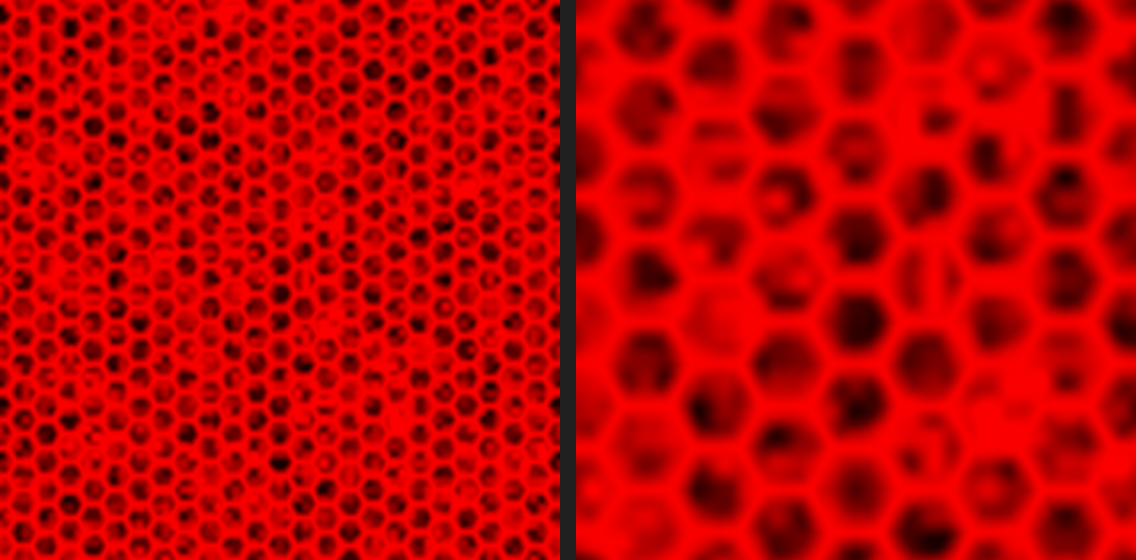
Left, the full canvas; right, a detail of the centre.
Reproduce this pattern procedurally as a WebGL 1 fragment shader.

```glsl
precision highp float;
// Soft dark pits in a bright red honeycomb, 24 columns by 20 rows, alternate
// columns shifted half a row. Each pit has its own depth, and wrapped value
// noise wears it into crescents and rings; layered sines shift the whole slowly.

uniform vec2 u_resolution;

const vec2  CELLS        = vec2(24.0, 20.0); // columns (even) and rows
const float COLUMN_STEP  = 0.866;            // column spacing in row heights
const float PIT_INNER    = 0.20;             // fully dark inside this radius
const float PIT_OUTER    = 0.53;             // fully bright outside this radius
const float ROUNDNESS    = 0.5;              // 0 hexagon, 1 circle
const float MEAN_DEPTH   = 0.43;
const float CELL_SPREAD  = 0.36;             // depth change from pit to pit
const float WEAR_SPREAD  = 0.76;             // depth change inside a pit
const float SLOW_SPREAD  = 0.03;
const float WEAR_GRID    = 64.0;             // wear noise cells per side
const float WALL_RED     = 0.98;
const float MAX_DEPTH    = 0.88;
const float TAU          = 6.2831853;

float hash(vec2 p) {
  return fract(sin(dot(p, vec2(127.1, 311.7))) * 43758.55);
}

// Value noise that wraps after `period` cells
float wrappedNoise(vec2 p, float period) {
  vec2 cell = floor(p);
  vec2 f = fract(p);
  f = f * f * (3.0 - 2.0 * f);
  vec2 lo = mod(cell, period);
  vec2 hi = mod(cell + 1.0, period);
  float bottom = mix(hash(lo), hash(vec2(hi.x, lo.y)), f.x);
  float top = mix(hash(vec2(lo.x, hi.y)), hash(hi), f.x);
  return mix(bottom, top, f.y);
}

// Distance from a cell centre, between flat-topped hexagon and circle
float pitDistance(vec2 p) {
  vec2 q = abs(p);
  float hexagon = max(q.y, 0.5 * q.y + 0.866 * q.x);
  return mix(hexagon, length(q), ROUNDNESS);
}

// Nearest pit: x = distance to its centre, yz = wrapped column and row
vec3 nearestPit(vec2 uv) {
  vec2 grid = uv * CELLS;
  vec3 nearest = vec3(10.0, 0.0, 0.0);
  for (int i = 0; i < 2; i++) {
    float column = floor(grid.x) + float(i);
    float shift = 0.5 - 0.5 * mod(column, 2.0);
    float row = floor(grid.y - shift + 0.5);
    vec2 offset = vec2((grid.x - column) * COLUMN_STEP, grid.y - shift - row);
    float d = pitDistance(offset);
    if (d < nearest.x) nearest = vec3(d, mod(vec2(column, row), CELLS));
  }
  return nearest;
}

// Broad drift from sines with whole frequencies
float slowDrift(vec2 uv) {
  return sin(TAU * (2.0 * uv.x + uv.y)) + sin(TAU * (3.0 * uv.y - uv.x) + 1.7);
}

void main() {
  vec2 uv = gl_FragCoord.xy / u_resolution;
  vec3 pit = nearestPit(uv);

  // Depth of the pit at this point
  float depth = MEAN_DEPTH
    + CELL_SPREAD * (hash(pit.yz + 91.3) - 0.5)
    + WEAR_SPREAD * (wrappedNoise(uv * WEAR_GRID, WEAR_GRID) - 0.5)
    + SLOW_SPREAD * slowDrift(uv);
  depth = clamp(depth, 0.0, MAX_DEPTH);

  // Blurred pit edge, then shade
  float mask = 1.0 - smoothstep(PIT_INNER, PIT_OUTER, pit.x);
  gl_FragColor = vec4(WALL_RED - mask * depth, 0.0, 0.0, 1.0);
}
```
